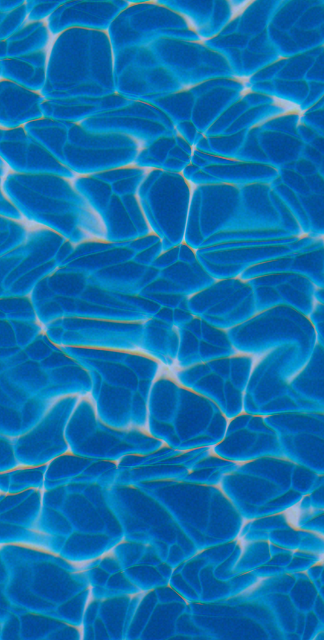
Give the GLSL for this texture, as a Shadertoy shader.

```glsl
// Sunlight caustics on the floor of a blue pool: warped cell borders form a
// wavering net of light with bright knots. The net is sampled once per colour
// channel at shifted heights, so bright lines split into warm and blue fringes.

#define CELLS vec2(10.0, 14.0)   // main net cells per canvas height
#define FINE_SCALE 1.75          // fine net size relative to the main net
#define FINE_LIGHT 0.42          // strength of the fine net
#define WARP 0.62                // bending of the lines, in cells
#define LINE_WIDTH 0.10          // core width of a line, in cells
#define GLOW_WIDTH 0.25          // soft halo around a line, in cells
#define DISPERSION vec2(0.0008, 0.0036)
#define GRAIN_SCALE 420.0
#define GRAIN vec3(0.025, 0.045, 0.10)
#define DEEP_WATER vec3(0.008, 0.305, 0.60)

vec2 hash2(vec2 p) {
    vec3 q = fract(vec3(p.xyx) * vec3(0.1031, 0.1030, 0.0973));
    q += dot(q, q.yzx + 33.33);
    return fract((q.xx + q.yz) * q.zy);
}

// Two independent smooth noises in 0..1
vec2 noise2(vec2 p) {
    vec2 i = floor(p), f = fract(p);
    f = f * f * (3.0 - 2.0 * f);
    vec2 low = mix(hash2(i), hash2(i + vec2(1, 0)), f.x);
    vec2 high = mix(hash2(i + vec2(0, 1)), hash2(i + vec2(1, 1)), f.x);
    return mix(low, high, f.y);
}

// Distances to the three nearest scattered points, in rising order
vec3 nearestThree(vec2 p) {
    vec2 cell = floor(p), f = fract(p);
    vec3 d = vec3(4.0);
    for (int y = -1; y <= 1; y++) {
        for (int x = -1; x <= 1; x++) {
            vec2 o = vec2(x, y);
            float r = length(o + 0.06 + 0.88 * hash2(cell + o) - f);
            if (r < d.x) d = vec3(r, d.xy);
            else if (r < d.y) d = vec3(d.x, r, d.y);
            else d.z = min(d.z, r);
        }
    }
    return d;
}

// One net: thin core, soft halo, and knots where three cells meet
float net(vec2 p) {
    vec3 d = nearestThree(p);
    float border = d.y - d.x;
    float knot = d.z - d.x;
    float fade = mix(0.12, 1.25, noise2(p * 0.85 + 41.0).x);
    float core = 0.62 * exp(-border * border / (LINE_WIDTH * LINE_WIDTH));
    float glow = 0.30 * exp(-border / GLOW_WIDTH);
    float spot = 0.75 * exp(-knot * knot / 0.035);
    return fade * (core + glow) + spot * (0.3 + 0.7 * fade);
}

float caustics(vec2 p) {
    vec2 q = p * CELLS + 20.0;
    q += WARP * (noise2(q * 0.9) - 0.5) * 1.6;
    q += WARP * (noise2(q * 2.3 + 7.0) - 0.5) * 0.45;
    // Slight tilt keeps the fine net from lining up with the main one
    vec2 fine = mat2(0.96, 0.28, -0.28, 0.96) * q * FINE_SCALE + 63.0;
    fine += WARP * (noise2(fine * 0.7 + 11.0) - 0.5);
    // Broad slanted bands of stronger and weaker light
    float band = noise2(vec2(p.x * 4.0, p.y * 9.0 - p.x * 3.5) + 30.0).x;
    return mix(0.65, 1.3, band) * (net(q) + FINE_LIGHT * net(fine));
}

void mainImage(out vec4 fragColor, in vec2 fragCoord) {
    vec2 p = fragCoord / iResolution.y;

    // Red light lands lower, blue light higher
    float red = caustics(p + DISPERSION);
    float green = caustics(p);
    float blue = caustics(p - DISPERSION);

    // Water with soft depth changes
    vec3 color = DEEP_WATER;
    color.yz += 0.06 * (noise2(p * vec2(9.0, 13.0) + 5.0).x - 0.5);

    // Red only shows in the strongest light; blue saturates early
    color.r += 0.62 * smoothstep(0.6, 1.55, red);
    color.g += 0.52 * (1.0 - exp(-0.95 * green));
    color.b += 0.28 * (1.0 - exp(-1.5 * blue)) - 0.16 * max(red - blue, 0.0);

    // Soft coloured film grain
    vec2 g = p * GRAIN_SCALE;
    vec3 grain = vec3(noise2(g + 90.0), noise2(g * 0.8 + 17.0).x) - 0.5;
    color += GRAIN * grain;

    fragColor = vec4(clamp(color, 0.0, 1.0), 1.0);
}
```
